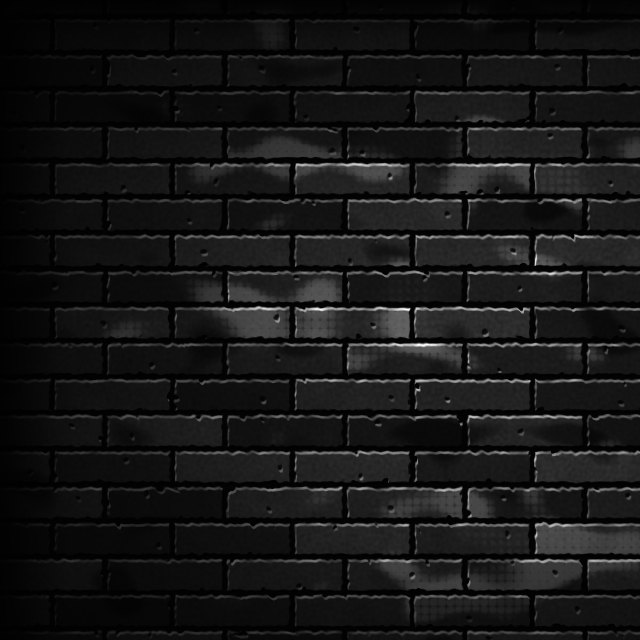
This texture is drawn by a Shadertoy shader. Its source:

```glsl
// Dark brick wall in running bond, embossed by a light from the upper left.
// A height field gives worn edges and pits; its slope gives the lit rims.
// Halftone stains and a broad pool of light vary the tone over the wall.

const vec2 BRICK = vec2(0.1875, 0.05625); // pitch of one brick, joint included

vec2 hash2(vec2 p) {
    p = vec2(dot(p, vec2(127.1, 311.7)), dot(p, vec2(269.5, 183.3)));
    return fract(sin(p) * 43758.5);
}

float gradientNoise(vec2 p) {
    vec2 i = floor(p), f = fract(p);
    vec2 u = f * f * f * (f * (f * 6.0 - 15.0) + 10.0);
    vec2 e = vec2(0.0, 1.0);
    float a = dot(hash2(i) * 2.0 - 1.0, f);
    float b = dot(hash2(i + e.yx) * 2.0 - 1.0, f - e.yx);
    float c = dot(hash2(i + e.xy) * 2.0 - 1.0, f - e.xy);
    float d = dot(hash2(i + e.yy) * 2.0 - 1.0, f - e.yy);
    return mix(mix(a, b, u.x), mix(c, d, u.x), u.y);
}

// Position in brick pitches: the integer part names the brick.
vec2 brickGrid(vec2 p) {
    vec2 g = p / BRICK;
    g.y -= 0.31;
    g.x -= mod(floor(g.y), 2.0) < 0.5 ? 0.437 : 0.875;
    return g;
}

// Height of the wall: 0 in the joints, 1 on the brick faces.
float wallHeight(vec2 p) {
    vec2 wobble = vec2(gradientNoise(p * 95.0), gradientNoise(p * 95.0 + 37.0));
    vec2 g = brickGrid(p + 0.0042 * wobble);
    vec2 id = floor(g);
    vec2 local = (fract(g) - 0.5) * BRICK;

    // Rounded brick with bites out of its edges
    vec2 q = abs(local) - (BRICK * 0.5 - 0.0052);
    float edge = length(max(q, 0.0)) + min(max(q.x, q.y), 0.0) - 0.002;
    edge += 0.006 * smoothstep(0.2, 0.55, gradientNoise(p * 62.0 + 11.0));
    float h = smoothstep(0.0008, -0.0030, edge);

    // One small pit on most bricks
    vec2 r = hash2(id + 5.3);
    vec2 pit = local - (r - 0.5) * vec2(0.15, 0.034);
    float depth = step(0.3, hash2(id + 9.1).x);
    return h - 0.7 * depth * h * smoothstep(0.0055, 0.0015, length(pit));
}

float glow(vec2 p, vec2 center, vec2 size) {
    vec2 q = (p - center) / size;
    return exp(-dot(q, q));
}

void mainImage(out vec4 fragColor, in vec2 fragCoord) {
    vec2 uv = fragCoord / iResolution.xy;
    vec2 id = floor(brickGrid(uv));
    vec2 rnd = hash2(id);

    // Relief: positive on slopes that face the light
    float h = wallHeight(uv);
    float relief = h - wallHeight(uv + vec2(-0.0016, 0.0040));

    // Pool of light, fading to black at the left and top borders
    float light = glow(uv, vec2(0.75, 0.45), vec2(0.68, 0.53));
    light *= smoothstep(-0.03, 0.12, uv.x) * smoothstep(1.02, 0.93, uv.y);

    // Tone of each brick with fine grain
    float tone = mix(0.07, 0.19, rnd.x);
    tone *= 1.0 + 0.3 * gradientNoise(uv * 150.0) + 0.15 * gradientNoise(uv * 24.0);

    // Pale stains, gathered in broad bands and broken into halftone dots
    float band = glow(uv, vec2(0.45, 0.51), vec2(0.30, 0.08))
               + glow(uv, vec2(0.74, 0.74), vec2(0.34, 0.07))
               + glow(uv, vec2(0.80, 0.13), vec2(0.25, 0.10));
    float cloud = gradientNoise(uv * vec2(9.0, 13.0) + 3.7);
    float stain = smoothstep(0.0, 0.28, cloud + 0.48 * band - 0.24);
    stain *= mix(0.15, 1.0, smoothstep(0.1, 0.8, rnd.y));
    float radius = 0.2 + 0.5 * stain;
    float dotShape = length(fract(uv * 76.0) - 0.5);
    float dots = smoothstep(radius + 0.16, radius - 0.16, dotShape);
    tone += 0.24 * stain * mix(0.4, 1.0, dots);

    // Sooty patches
    float soot = gradientNoise(uv * vec2(8.0, 14.0) + 21.0);
    tone *= 1.0 - 0.55 * smoothstep(0.18, 0.36, soot) * (1.0 - stain);

    // Faces, shaded lower slopes and bright worn rims
    float value = mix(0.008, tone, clamp(h, 0.0, 1.0));
    value *= 1.0 - 0.9 * clamp(-relief, 0.0, 1.0);
    float rim = max(0.50 + 0.65 * gradientNoise(uv * 45.0 + 8.0), 0.1);
    value += max(relief, 0.0) * rim * (0.7 + 1.3 * tone) * mix(0.55, 1.0, light);
    fragColor = vec4(vec3(clamp(value * light + 0.005, 0.0, 1.0)), 1.0);
}
```
